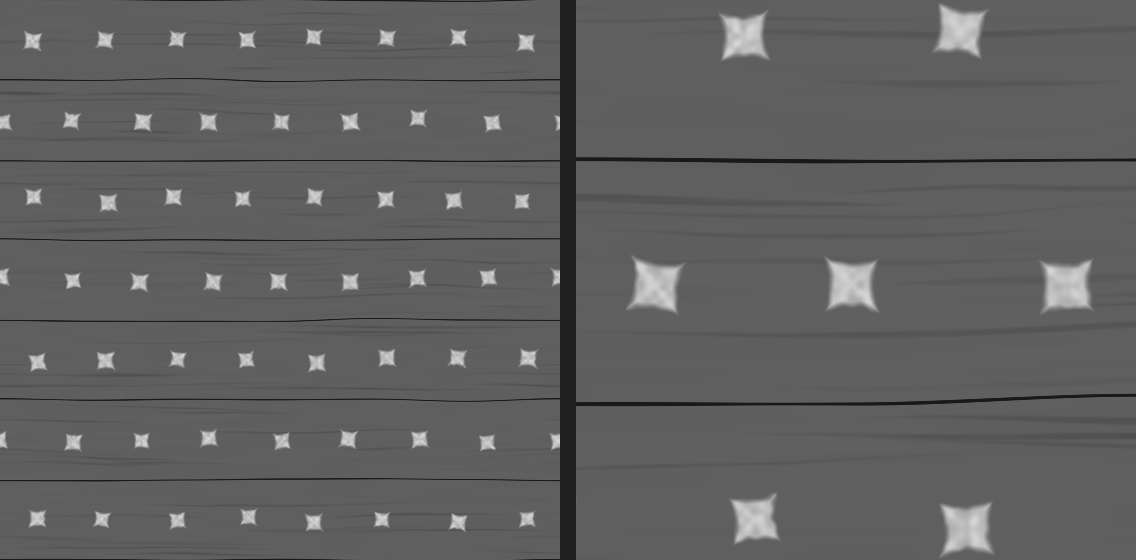
Left, the full canvas; right, a detail of the centre.
Reproduce this texture map procedurally as a WebGL 2 fragment shader.

```glsl
#version 300 es
precision highp float;
// Grey planks with wavy dark seams, fine wood grain and staggered pale square pegs.
uniform vec2 u_resolution;
out vec4 fragColor;

const float ROWS = 7.0;
const float COLUMNS = 8.0;
const int STREAKS = 14;
const vec3 PLANK = vec3(0.372);
const vec3 GRAIN = vec3(0.25);
const vec3 SEAM = vec3(0.10);
const vec3 PEG = vec3(0.77);

float hash(vec2 p) {
    vec3 q = fract(vec3(p.xyx) * 0.1031);
    q += dot(q, q.yzx + 33.33);
    return fract((q.x + q.y) * q.z);
}

// Value noise that wraps horizontally after the given period.
float noise(vec2 p, float period) {
    vec2 i = floor(p);
    vec2 f = fract(p);
    f = f * f * (3.0 - 2.0 * f);
    float x0 = mod(i.x, period);
    float x1 = mod(i.x + 1.0, period);
    float low = mix(hash(vec2(x0, i.y)), hash(vec2(x1, i.y)), f.x);
    float high = mix(hash(vec2(x0, i.y + 1.0)), hash(vec2(x1, i.y + 1.0)), f.x);
    return mix(low, high, f.y);
}

float wave(float x, float frequency, float seed) {
    return noise(vec2(x * frequency, seed), frequency) - 0.5;
}

// Coverage of the thin dark line between planks.
float seamMask(vec2 uv, float pixel) {
    float index = mod(floor(uv.y * ROWS + 0.5), ROWS);
    float offset = 0.006 * wave(uv.x, 6.0, index + 40.0);
    float dist = abs(fract(uv.y * ROWS + 0.5) - 0.5 - offset * ROWS) / ROWS;
    float halfWidth = 0.00105 + 0.0005 * wave(uv.x, 11.0, index + 60.0);
    return 1.0 - smoothstep(halfWidth - 0.5 * pixel, halfWidth + 0.5 * pixel, dist);
}

// Tapered streaks that drift along each plank.
float grainMask(vec2 uv, float pixel) {
    float row = floor(uv.y * ROWS);
    float y = fract(uv.y * ROWS) / ROWS;
    float drift = 0.010 * wave(uv.x, 4.0, row + 80.0);
    float fibre = noise(vec2(uv.x * 24.0, uv.y * 420.0), 24.0);
    float clear = 1.0;
    for (int i = 0; i < STREAKS; i++) {
        float seed = row * 31.0 + float(i);
        float center = hash(vec2(seed, 3.0));
        float reach = mix(0.06, 0.28, hash(vec2(seed, 7.0)));
        float level = mix(0.07, 0.93, hash(vec2(seed, 11.0))) / ROWS;
        float along = (fract(uv.x - center + 0.5) - 0.5) / reach;
        float taper = max(1.0 - along * along, 0.0);
        float own = 0.005 * wave(uv.x, 9.0, seed + 120.0);
        float dist = abs(y - level - drift - own);
        float thick = mix(0.0008, 0.0026, hash(vec2(seed, 17.0))) * taper;
        float soft = 0.0008 + 0.6 * pixel;
        float line = 1.0 - smoothstep(thick - soft, thick + soft, dist);
        float strength = mix(0.12, 0.58, hash(vec2(seed, 23.0)));
        clear *= 1.0 - line * strength * sqrt(taper) * mix(0.55, 1.0, fibre);
    }
    return 1.0 - clear;
}

// Peg with pinched sides: x is coverage, y is brightness.
vec2 peg(vec2 uv, float pixel) {
    float row = floor(uv.y * ROWS);
    float column = uv.x * COLUMNS + 0.5 * mod(row, 2.0);
    vec2 id = vec2(mod(floor(column), COLUMNS), row);
    vec2 p = vec2((fract(column) - 0.5) / COLUMNS, (fract(uv.y * ROWS) - 0.5) / ROWS);
    vec2 jitter = vec2(hash(id + 5.3), hash(id + 19.7)) - 0.5;
    p -= jitter * vec2(0.013, 0.011);
    float angle = 0.28 * (hash(id + 37.1) - 0.5);
    p = mat2(cos(angle), sin(angle), -sin(angle), cos(angle)) * p;

    float halfSize = 0.0126 + 0.0018 * (hash(id + 53.9) - 0.5);
    vec2 q = p / halfSize;
    vec2 q2 = min(q * q, vec2(1.4));
    vec2 sides = abs(q) - (0.90 + 0.15 * q2.yx);
    vec2 seed = id * 17.0 + 200.0;
    float rough = noise(q * 2.3 + seed, 1000.0) - 0.5;
    float dist = max(sides.x, sides.y) + 0.16 * rough;
    float soft = 0.17 + 0.5 * pixel / halfSize;
    float coverage = 1.0 - smoothstep(-soft, soft, dist);

    float ridge = 1.0 - smoothstep(0.0, 0.55, abs(abs(q.x) - abs(q.y)));
    float mottling = noise(q * 2.8 + seed + 71.0, 1000.0) - 0.5;
    float light = 0.95 + 0.07 * ridge + 0.16 * mottling;
    return vec2(coverage, light);
}

void main() {
    vec2 uv = gl_FragCoord.xy / u_resolution;
    float pixel = 1.0 / min(u_resolution.x, u_resolution.y);

    // Plank surface with faint horizontal fibres
    float fibres = noise(vec2(uv.x * 10.0, uv.y * 160.0), 10.0) - 0.5;
    vec3 color = PLANK + 0.010 * fibres;
    color = mix(color, GRAIN, grainMask(uv, pixel));

    // Seams and pegs
    color = mix(color, SEAM, seamMask(uv, pixel));
    vec2 mark = peg(uv, pixel);
    color = mix(color, PEG * mark.y, mark.x);
    fragColor = vec4(color, 1.0);
}
```
